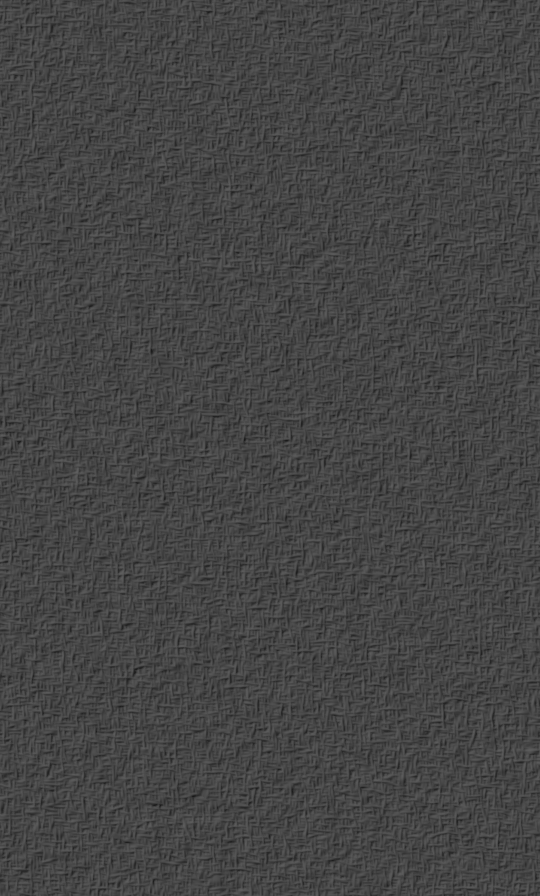
A WebGL 2 fragment shader for this texture:

```glsl
#version 300 es
precision highp float;
// Dark grey embossed canvas: short horizontal and vertical fibres cross at random.
// Stretched gradient noise gives the fibre heights; the difference in height
// along the light direction gives the relief shading.

uniform vec2 u_resolution;
out vec4 fragColor;

// Lengths are fractions of the canvas height.
const vec2  FIBRE_SIZE    = vec2(0.0105, 0.0034);  // length, thickness
const float COARSE_SCALE  = 1.7;                   // size of the thicker fibres
const float COARSE_WEIGHT = 0.55;
const float LUMP_SIZE     = 0.011;
const float LUMP_WEIGHT   = 0.55;
const float WARP_SIZE     = 0.035;
const float WARP_AMOUNT   = 0.0018;
const vec2  LIGHT_DIR     = vec2(-0.707, 0.707);   // towards the light
const float EMBOSS_STEP   = 0.00125;
const float BASE_GREY     = 0.273;
const float CONTRAST      = 0.135;
const float CREASE_DEPTH  = 0.045;                 // extra darkening of steep slopes
const float SHADE_SIZE    = 0.024;                 // broad uneven tone
const float SHADE_AMOUNT  = 0.028;
const vec2  GREY_RANGE    = vec2(0.08, 0.40);

// Random unit gradient for a lattice point.
vec2 latticeGradient(ivec2 cell, uint seed) {
  uint h = uint(cell.x) * 374761393u + uint(cell.y) * 668265263u + seed * 974711u;
  h = (h ^ (h >> 13)) * 1274126177u;
  h = (h ^ (h >> 15)) * 2246822519u;
  h ^= h >> 16;
  float angle = float(h & 65535u) * (6.28319 / 65536.0);
  return vec2(cos(angle), sin(angle));
}

float gradientNoise(vec2 p, uint seed) {
  vec2 corner = floor(p);
  vec2 f = p - corner;
  ivec2 cell = ivec2(corner);
  vec2 w = f * f * f * (f * (f * 6.0 - 15.0) + 10.0);
  float a = dot(latticeGradient(cell, seed), f);
  float b = dot(latticeGradient(cell + ivec2(1, 0), seed), f - vec2(1.0, 0.0));
  float c = dot(latticeGradient(cell + ivec2(0, 1), seed), f - vec2(0.0, 1.0));
  float d = dot(latticeGradient(cell + ivec2(1, 1), seed), f - vec2(1.0));
  return mix(mix(a, b, w.x), mix(c, d, w.x), w.y);
}

// Fine and coarse fibres running along one axis.
float fibres(vec2 p, vec2 size, uint seed) {
  float fine = gradientNoise(p / size, seed);
  float coarse = gradientNoise(p / (size * COARSE_SCALE) + 0.37, seed + 1u);
  return fine + COARSE_WEIGHT * coarse;
}

// The upper of the two fibre layers, over soft lumps.
float surfaceHeight(vec2 p) {
  float across = fibres(p, FIBRE_SIZE, 11u);
  float upright = fibres(p, FIBRE_SIZE.yx, 23u);
  return max(across, upright) + LUMP_WEIGHT * gradientNoise(p / LUMP_SIZE, 37u);
}

void main() {
  vec2 p = gl_FragCoord.xy / u_resolution.y;

  // Gentle wander hides the noise lattice.
  vec2 q = p / WARP_SIZE;
  p += WARP_AMOUNT * vec2(gradientNoise(q, 41u), gradientNoise(q, 53u));

  // Relief shading
  vec2 stepToLight = LIGHT_DIR * EMBOSS_STEP;
  float slope = surfaceHeight(p - stepToLight) - surfaceHeight(p + stepToLight);
  float grey = BASE_GREY + CONTRAST * slope - CREASE_DEPTH * slope * slope;

  // Broad tone
  grey += SHADE_AMOUNT * gradientNoise(p / SHADE_SIZE, 67u);
  fragColor = vec4(vec3(clamp(grey, GREY_RANGE.x, GREY_RANGE.y)), 1.0);
}
```
